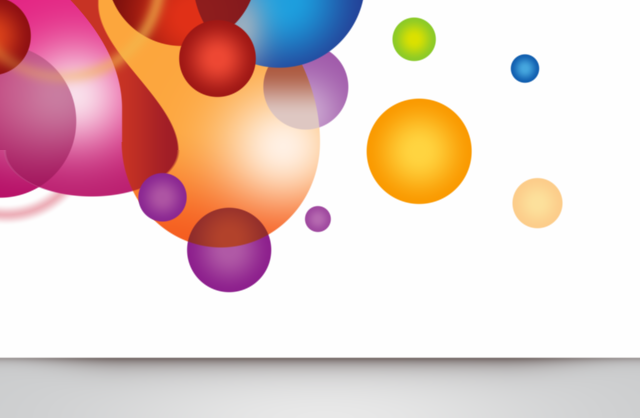
Write a WebGL 2 fragment shader that draws this background.

```glsl
#version 300 es
precision highp float;
// Glossy overlapping bubbles hang from the upper left of a white card above a grey floor.
// Two flowing blobs and many discs are signed shapes, layered back to front
// with radial shading, soft highlights and darker tints where they overlap.
uniform vec2 u_resolution;
out vec4 outColor;

const float ASPECT = 1.536;
const float CARD_EDGE = 0.856;
const vec3 WHITE = vec3(0.995);

float cover(float d, float soft) {
    return 1.0 - smoothstep(-soft, soft, d);
}

float disc(vec2 p, vec2 center, float radius) {
    return length(p - center) - radius;
}

float ellipse(vec2 p, vec2 center, vec2 radii) {
    return (length((p - center) / radii) - 1.0) * min(radii.x, radii.y);
}

float glow(vec2 p, vec2 center, vec2 spread) {
    vec2 q = (p - center) / spread;
    return exp(-dot(q, q));
}

vec3 radial(vec2 p, vec2 center, float radius, vec3 core, vec3 rim) {
    return mix(core, rim, smoothstep(0.1, 1.05, length(p - center) / radius));
}

vec3 ball(vec3 base, vec2 p, vec3 spot, vec3 core, vec3 rim, float soft) {
    vec3 tint = radial(p, spot.xy, spot.z, core, rim);
    return mix(base, tint, cover(disc(p, spot.xy, spot.z), soft));
}

// Round bottom with a neck that leans to the upper left.
float orangeBlob(vec2 p) {
    if (p.y > 0.34) return ellipse(p, vec2(0.53, 0.34), vec2(0.238, 0.252));
    float rise = max(0.26 - p.y, 0.0) / 0.26;
    float left = 0.293 - 0.124 * rise * rise;
    float right = 0.768 - 1.25 * (0.34 - p.y) * (0.34 - p.y);
    return max(left - p.x, p.x - right);
}

// Wide lobe whose right side follows an S curve.
float pinkBlob(vec2 p) {
    if (p.y > 0.36) return ellipse(p, vec2(0.22, 0.36), vec2(0.208, 0.11));
    return (p.x - 0.236 - 0.192 * smoothstep(0.01, 0.36, p.y)) * 0.8;
}

vec3 floorShade(vec2 p) {
    float depth = max(p.y - CARD_EDGE, 0.0);
    vec3 base = mix(vec3(0.79, 0.795, 0.80), vec3(0.91), glow(p, vec2(0.78, 1.0), vec2(0.55, 0.14)));
    float middle = smoothstep(0.0, 0.3, p.x) * (1.0 - smoothstep(1.2, 1.536, p.x));
    float shadow = exp(-depth / mix(0.01, 0.019, middle)) * mix(0.5, 0.85, middle);
    return mix(base, vec3(0.35, 0.29, 0.28), shadow);
}

vec3 looseBalls(vec3 col, vec2 p, float soft) {
    const vec3 spots[6] = vec3[6](vec3(0.39, 0.472, 0.058), vec3(0.763, 0.524, 0.031),
        vec3(0.994, 0.094, 0.052), vec3(1.26, 0.164, 0.034),
        vec3(1.006, 0.362, 0.126), vec3(1.29, 0.486, 0.06));
    const vec3 cores[6] = vec3[6](vec3(0.68, 0.33, 0.64), vec3(0.71, 0.41, 0.69),
        vec3(0.86, 0.88, 0.0), vec3(0.27, 0.65, 0.87),
        vec3(1.0, 0.83, 0.25), vec3(0.99, 0.88, 0.61));
    const vec3 rims[6] = vec3[6](vec3(0.54, 0.15, 0.57), vec3(0.62, 0.28, 0.62),
        vec3(0.54, 0.79, 0.16), vec3(0.06, 0.36, 0.68),
        vec3(0.98, 0.6, 0.0), vec3(0.99, 0.8, 0.54));
    for (int i = 0; i < 6; i++) col = ball(col, p, spots[i], cores[i], rims[i], soft);
    return col;
}

void main() {
    // Units of canvas height, measured down from the top.
    vec2 uv = gl_FragCoord.xy / u_resolution;
    vec2 p = vec2(uv.x * ASPECT, 1.0 - uv.y);
    float soft = 1.1 / u_resolution.y;
    vec3 col = mix(floorShade(p), WHITE, cover(p.y - CARD_EDGE, soft));

    // Blurred rose arc behind the bubbles
    float arc = abs(disc(p, vec2(0.015, 0.32), 0.194));
    col = mix(col, vec3(0.88, 0.48, 0.54), 0.6 * cover(arc - 0.012, 0.014));

    // Orange blob
    float inOrange = cover(orangeBlob(p), soft);
    vec3 orange = mix(vec3(0.99, 0.65, 0.24), vec3(0.96, 0.36, 0.12), smoothstep(0.3, 0.59, p.y));
    orange = mix(orange, vec3(1.0, 0.94, 0.89), glow(p, vec2(0.68, 0.35), vec2(0.15, 0.14)));
    col = mix(col, orange, inOrange);

    // Pink blob, crimson where it crosses the orange
    float inPink = cover(pinkBlob(p), soft);
    vec3 pink = mix(vec3(0.89, 0.14, 0.51), vec3(0.73, 0.11, 0.43), smoothstep(0.2, 0.47, p.y));
    pink = mix(pink, vec3(0.98, 0.91, 0.94), 0.95 * glow(p, vec2(0.18, 0.23), vec2(0.14, 0.13)));
    vec3 crimson = mix(vec3(0.78, 0.2, 0.14), vec3(0.62, 0.11, 0.15), smoothstep(0.28, 0.43, p.x));
    col = mix(col, mix(pink, crimson, inOrange), inPink);

    // Magenta disc on the left edge
    float inMagenta = cover(disc(p, vec2(0.0, 0.29), 0.183), soft);
    vec3 magenta = radial(p, vec2(0.06, 0.22), 0.25, vec3(0.87, 0.5, 0.67), vec3(0.72, 0.07, 0.41));
    col = mix(col, mix(magenta, col * vec3(0.75, 0.65, 0.7), 0.5 * inPink), inMagenta);

    // Translucent violet disc and the blue ball above it
    float inViolet = cover(disc(p, vec2(0.734, 0.208), 0.102), soft);
    vec3 violet = mix(vec3(0.62, 0.34, 0.66), vec3(0.8, 0.66, 0.82), glow(p, vec2(0.73, 0.27), vec2(0.09)));
    vec3 tan = mix(vec3(0.68, 0.36, 0.26), vec3(0.87, 0.78, 0.76), smoothstep(0.16, 0.28, p.y));
    col = mix(col, mix(violet, tan, inOrange), inViolet);
    float inBlue = cover(disc(p, vec2(0.67, -0.044), 0.206), soft);
    vec3 blue = radial(p, vec2(0.68, 0.0), 0.2, vec3(0.11, 0.62, 0.87), vec3(0.14, 0.25, 0.59));
    blue = mix(blue, vec3(0.68, 0.73, 0.76), 0.85 * glow(p, vec2(0.58, 0.07), vec2(0.06, 0.1)));
    col = mix(col, blue, inBlue);

    // Red balls
    float inRed = cover(disc(p, vec2(0.436, -0.07), 0.18), soft);
    vec3 red = radial(p, vec2(0.46, 0.04), 0.2, vec3(0.88, 0.19, 0.09), vec3(0.48, 0.06, 0.05));
    col = mix(col, mix(red, vec3(0.5, 0.1, 0.12), 0.85 * inBlue), inRed);
    col = ball(col, p, vec3(0.522, 0.14, 0.092), vec3(0.93, 0.28, 0.2), vec3(0.62, 0.09, 0.08), soft);
    col = ball(col, p, vec3(-0.02, 0.086, 0.094), vec3(0.85, 0.25, 0.1), vec3(0.56, 0.06, 0.07), soft);

    // Golden ring of light, brightest on its right side
    float ring = disc(p, vec2(0.15, -0.05), 0.234) / 0.018;
    col = mix(col, vec3(0.95, 0.72, 0.3), exp(-ring * ring) * mix(0.28, 0.6, smoothstep(0.1, 0.35, p.x)));

    // Violet ball under the orange rim, then the loose balls
    vec3 low = vec3(0.55, 0.598, 0.101);
    vec3 lowTint = radial(p, low.xy, low.z, vec3(0.69, 0.35, 0.65), vec3(0.55, 0.12, 0.55));
    vec3 rust = radial(p, vec2(0.55, 0.57), 0.11, vec3(0.7, 0.26, 0.17), vec3(0.54, 0.16, 0.17));
    col = mix(col, mix(lowTint, rust, inOrange), cover(disc(p, low.xy, low.z), soft));
    outColor = vec4(looseBalls(col, p, soft), 1.0);
}
```
